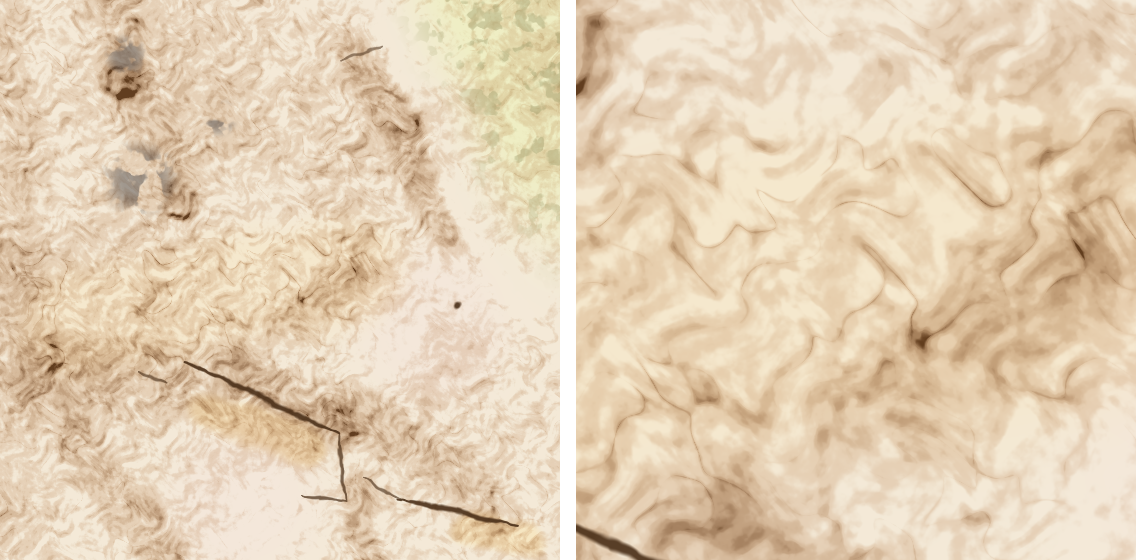
Left: the whole. Right: its middle third, enlarged.
Write a WebGL 1 fragment shader that draws this texture.

```glsl
precision highp float;
// Weathered pale sandstone with curled grain, hollows, cracks and a mossy slab.
uniform vec2 u_resolution;

const vec3 CREVICE = vec3(0.38, 0.24, 0.12);
const vec3 BROWN = vec3(0.65, 0.51, 0.38);
const vec3 TAN = vec3(0.76, 0.63, 0.50);
const vec3 SAND = vec3(0.84, 0.73, 0.61);
const vec3 CREAM = vec3(0.90, 0.815, 0.715);
const vec3 CHALK = vec3(0.955, 0.915, 0.845);

vec3 hash3(vec2 p) {
  vec3 h = vec3(dot(p, vec2(127.1, 311.7)), dot(p, vec2(269.5, 183.3)), dot(p, vec2(419.2, 371.9)));
  return fract(sin(h) * 43758.5);
}

// Soft cellular noise: random cell values blended by distance.
float cellNoise(vec2 p) {
  vec2 cell = floor(p), local = fract(p);
  float total = 0.0, weights = 0.0;
  for (int y = -1; y <= 1; y++) {
    for (int x = -1; x <= 1; x++) {
      vec2 offset = vec2(float(x), float(y));
      vec3 rnd = hash3(cell + offset);
      vec2 d = offset + 0.2 + 0.6 * rnd.xy - local;
      float w = exp(-6.0 * dot(d, d));
      total += w * rnd.z;
      weights += w;
    }
  }
  return total / weights;
}

float layers(vec2 p) {
  float sum = 0.0, amp = 0.55;
  for (int i = 0; i < 3; i++) {
    sum += amp * (cellNoise(p) - 0.5);
    p = mat2(1.6, 1.2, -1.2, 1.6) * p + 7.3;
    amp *= 0.55;
  }
  return sum;
}

// Layered sines that bend the grain.
vec2 ripple(vec2 p) {
  return sin(p.yx + 1.3 * sin(p * 0.63)) + 0.5 * sin(p.yx * 2.3 + p * 0.8);
}

// x: distance to the segment, y: position along it.
vec2 segment(vec2 p, vec2 a, vec2 b) {
  float t = clamp(dot(p - a, b - a) / dot(b - a, b - a), 0.0, 1.0);
  return vec2(length(p - mix(a, b, t)), t);
}

float band(vec2 p, vec2 a, vec2 b, float width) {
  return 1.0 - smoothstep(width * 0.4, width, segment(p, a, b).x);
}

float blob(vec2 p, vec2 centre, float radius) {
  return 1.0 - smoothstep(radius * 0.35, radius, length(p - centre));
}

float crack(vec2 p, vec2 a, vec2 b, float width) {
  vec2 s = segment(p, a, b);
  float w = width * (0.45 + 0.55 * sin(3.14 * s.y));
  return 1.0 - smoothstep(w * 0.25, w, s.x);
}

// Positive to the left when walking from a to b.
float side(vec2 p, vec2 a, vec2 b) {
  vec2 d = normalize(b - a);
  return dot(p - a, vec2(-d.y, d.x));
}

// Shaded bowl with a dark lower lip.
float hollow(vec2 p, vec2 centre, float radius) {
  vec2 q = (p - centre) / radius;
  float r = length(q), lip = (r - 0.95) * 5.5;
  return 0.22 * (1.0 - smoothstep(0.7, 1.1, r)) + 0.75 * exp(-lip * lip) * smoothstep(0.35, 0.95, -q.y);
}

vec3 stoneRamp(float t) {
  vec3 c = mix(CREVICE, BROWN, smoothstep(0.0, 0.25, t));
  c = mix(c, TAN, smoothstep(0.25, 0.45, t));
  c = mix(c, SAND, smoothstep(0.45, 0.65, t));
  c = mix(c, CREAM, smoothstep(0.65, 0.87, t));
  return mix(c, CHALK, smoothstep(0.87, 1.22, t));
}

void main() {
  vec2 uv = gl_FragCoord.xy / u_resolution;
  float broad = layers(uv * 7.0);
  vec2 rough = uv + 0.035 * vec2(broad, layers(uv * 9.0 + 31.0));
  vec2 jag = uv + 0.012 * vec2(layers(uv * 30.0), layers(uv * 30.0 + 19.0));

  // Regions of the rock face
  float slabEdge = min(side(rough, vec2(0.65, 1.0), vec2(0.83, 0.57)), side(rough, vec2(0.83, 0.57), vec2(1.0, 0.33)));
  float slab = smoothstep(-0.006, 0.014, slabEdge);
  float pitted = band(rough, vec2(0.14, 0.43), vec2(0.62, 0.52), 0.14);
  float smoothFace = max(blob(rough, vec2(0.44, 0.1), 0.2), blob(rough, vec2(0.78, 0.42), 0.19));
  float ochre = max(band(rough, vec2(0.37, 0.27), vec2(0.55, 0.21), 0.045), band(rough, vec2(0.84, 0.05), vec2(0.95, 0.04), 0.04));

  // Curled grain, lit from the upper left
  vec2 g = uv * 44.0 + 0.45 * ripple(uv * 47.0);
  float relief = layers(g) - layers(g + vec2(-0.3, 0.35));
  float curl = exp(-13.0 * abs(cellNoise(g * 0.85 + 5.0) - 0.5));
  float patches = smoothstep(-0.1, 0.14, layers(uv * 16.0 + 3.0));
  float strength = (1.0 - 0.45 * smoothFace) * (1.0 - 0.35 * slab);
  float tone = 1.05 + 0.55 * broad + strength * (0.85 * relief - 0.2 * curl * (0.5 + patches));
  tone += 0.3 * layers(uv * 120.0) - 0.22 * pitted * curl * patches;

  // Broad shadows
  float shade = 0.26 * (1.0 - smoothstep(0.07, 0.13, rough.x + 0.05 * rough.y)) * smoothstep(0.2, 0.35, uv.y);
  shade += 0.3 * band(rough, vec2(0.08, 0.33), vec2(0.27, 0.31), 0.11);
  shade += 0.34 * band(rough, vec2(0.14, 0.21), vec2(0.29, 0.01), 0.055);
  shade += 0.38 * band(rough, vec2(0.63, 0.92), vec2(0.81, 0.57), 0.05) * (1.0 - slab);
  shade += 0.42 * band(rough, vec2(0.41, 0.34), vec2(0.61, 0.24), 0.045);
  shade += 0.34 * band(rough, vec2(0.63, 0.27), vec2(0.89, 0.09), 0.06);
  shade += 0.4 * band(rough, vec2(0.64, 0.13), vec2(0.66, 0.0), 0.04);
  shade += 0.22 * band(rough, vec2(0.5, 0.42), vec2(0.65, 0.52), 0.045);
  shade += 0.25 * band(rough, vec2(0.21, 1.0), vec2(0.22, 0.87), 0.06);
  shade += 0.24 * band(rough, vec2(0.22, 0.85), vec2(0.32, 0.66), 0.055);
  shade += 0.2 * ochre;
  shade += hollow(jag, vec2(0.215, 0.875), 0.046) + hollow(jag, vec2(0.322, 0.645), 0.036);
  tone += 0.1 * smoothFace + 0.22 * slab * (1.0 - smoothstep(0.0, 0.16, slabEdge)) - shade;

  // Cracks and the bored hole
  float cracks = crack(jag, vec2(0.33, 0.355), vec2(0.605, 0.225), 0.008);
  cracks = max(cracks, 0.8 * crack(jag, vec2(0.605, 0.225), vec2(0.617, 0.105), 0.005));
  cracks = max(cracks, 0.8 * crack(jag, vec2(0.617, 0.105), vec2(0.54, 0.115), 0.005));
  cracks = max(cracks, 0.7 * crack(jag, vec2(0.65, 0.145), vec2(0.72, 0.105), 0.004));
  cracks = max(cracks, crack(jag, vec2(0.71, 0.108), vec2(0.925, 0.062), 0.007));
  cracks = max(cracks, 0.6 * crack(jag, vec2(0.61, 0.89), vec2(0.68, 0.92), 0.005));
  cracks = max(cracks, 0.7 * crack(jag, vec2(0.25, 0.335), vec2(0.3, 0.315), 0.005));
  cracks = max(cracks, blob(jag, vec2(0.814, 0.455), 0.009));
  vec3 color = stoneRamp(tone);

  // Mineral tints, grey lichen and moss
  color *= mix(vec3(1.0), vec3(1.01, 0.985, 0.9), max(ochre, 0.5 * pitted));
  color *= mix(vec3(1.0), vec3(1.0, 0.99, 1.01), smoothFace);
  float mossy = slab * smoothstep(0.02, 0.16, slabEdge) * smoothstep(0.4, 0.75, uv.y);
  color *= mix(vec3(1.0), vec3(0.98, 1.02, 0.91), mossy);
  float speck = smoothstep(0.06, 0.2, layers(uv * 38.0 + 11.0));
  color = mix(color, vec3(0.67, 0.66, 0.47), 0.5 * speck * mossy);
  float lichen = max(blob(uv, vec2(0.25, 0.68), 0.08), max(blob(uv, vec2(0.39, 0.79), 0.04), blob(uv, vec2(0.225, 0.9), 0.045)));
  float stain = smoothstep(-0.04, 0.12, layers(uv * 32.0 + 23.0));
  color = mix(color, vec3(0.45, 0.42, 0.4), 0.65 * lichen * stain);
  color = mix(color, CREVICE * 0.75, 0.9 * cracks);
  gl_FragColor = vec4(clamp(color, 0.0, 1.0), 1.0);
}
```
